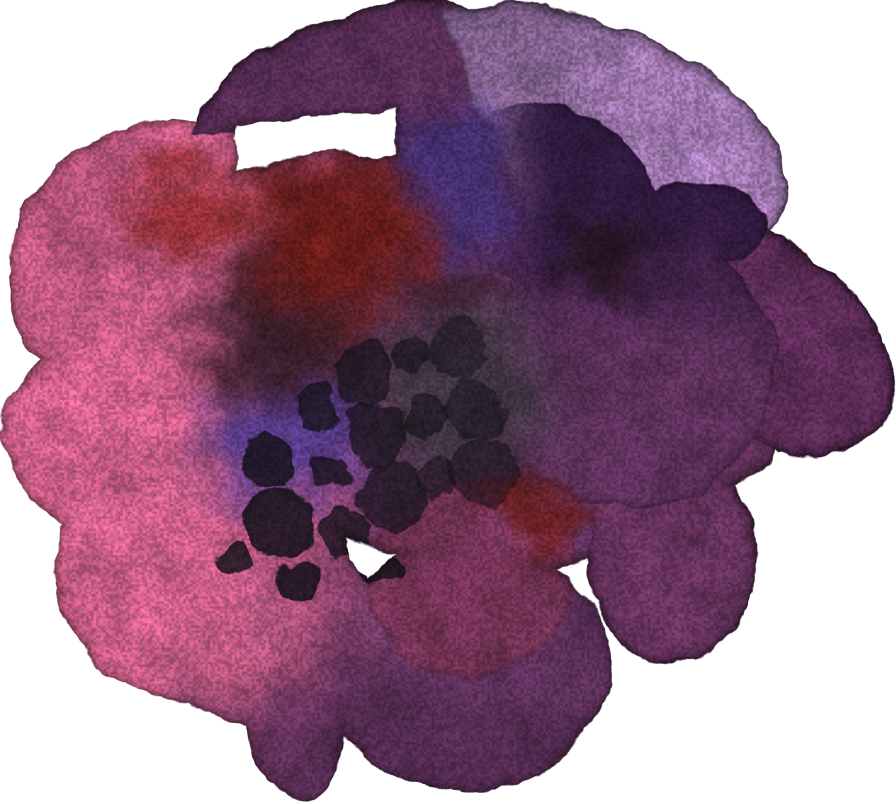
Reproduce this background procedurally as a Shadertoy shader.

```glsl
const vec2 CANVAS = vec2(7.68, 6.9);
const vec3 PINK = vec3(0.80, 0.37, 0.53);
const vec3 PLUM = vec3(0.37, 0.19, 0.36);
const vec3 LAVENDER = vec3(0.60, 0.45, 0.66);
const vec3 NIGHT = vec3(0.19, 0.10, 0.25);
const vec3 INDIGO = vec3(0.25, 0.18, 0.44);
const vec3 RUST = vec3(0.41, 0.11, 0.10);
const vec3 SOOT = vec3(0.13, 0.07, 0.10);
const vec3 SLATE = vec3(0.25, 0.21, 0.26);
const vec3 INK = vec3(0.10, 0.08, 0.12);

float hash(vec2 p) {
    vec3 q = fract(vec3(p.xyx) * 0.1031);
    q += dot(q, q.yzx + 33.33);
    return fract((q.x + q.y) * q.z);
}

float noise(vec2 p) {
    vec2 i = floor(p), f = fract(p);
    f = f * f * (3.0 - 2.0 * f);
    return mix(mix(hash(i), hash(i + vec2(1, 0)), f.x),
               mix(hash(i + vec2(0, 1)), hash(i + vec2(1, 1)), f.x), f.y);
}

float fbm(vec2 p) {
    float sum = 0.0, amp = 0.5;
    for (int i = 0; i < 5; i++) {
        sum += amp * noise(p);
        p = mat2(1.6, 1.2, -1.2, 1.6) * p + 7.3;
        amp *= 0.5;
    }
    return sum;
}

vec2 warp(vec2 p, float freq, float amount) {
    return p + amount * (vec2(fbm(p * freq), fbm(p * freq + 31.7)) - 0.48);
}

// Approximate signed distance to a turned ellipse
float ellipse(vec2 p, vec2 center, vec2 radii, float angle) {
    float c = cos(angle), s = sin(angle);
    vec2 q = mat2(c, -s, s, c) * (p - center);
    float k = length(q / radii);
    return k * (k - 1.0) / max(length(q / (radii * radii)), 0.001);
}

float box(vec2 p, vec2 center, vec2 halfSize, float slope) {
    vec2 q = p - center;
    q.y -= slope * q.x;
    q = abs(q) - halfSize;
    return length(max(q, 0.0)) + min(max(q.x, q.y), 0.0);
}

// Wet colour that spreads without an edge
vec3 soak(vec3 base, vec3 tint, vec2 p, vec2 center, vec2 radii, float strength) {
    float spread = 1.0 - smoothstep(0.35, 1.3, length((p - center) / radii));
    return mix(base, tint, spread * strength);
}

// Dried colour with a crisp, darker rim
vec3 glaze(vec3 base, vec3 tint, float d, float strength) {
    float rim = exp(-abs(d) * 35.0);
    return mix(base, tint * (1.0 - 0.35 * rim), smoothstep(0.012, -0.012, d) * strength);
}

void mainImage(out vec4 fragColor, in vec2 fragCoord) {
    vec2 p = fragCoord / iResolution.xy * CANVAS;
    float pixel = CANVAS.y / iResolution.y;
    vec2 e = warp(p, 3.5, 0.16);
    vec2 s = warp(p, 2.2, 0.75);

    // Petal outlines
    float topLeft = ellipse(e, vec2(3.10, 6.05), vec2(1.50, 0.75), 0.30);
    float topRight = ellipse(e, vec2(5.00, 5.78), vec2(1.82, 0.95), -0.36);
    float right = ellipse(e, vec2(6.50, 4.05), vec2(1.35, 0.80), -0.70);
    float lowRight = ellipse(e, vec2(5.75, 2.15), vec2(0.73, 0.95), 0.0);
    lowRight = min(lowRight, ellipse(e, vec2(5.60, 3.20), vec2(1.05, 0.60), 0.0));
    float left = ellipse(e, vec2(1.50, 4.55), vec2(1.42, 1.35), 0.0);
    left = min(left, ellipse(e, vec2(1.30, 3.15), vec2(1.28, 0.95), 0.0));
    left = min(left, ellipse(e, vec2(1.75, 2.00), vec2(1.27, 1.15), 0.0));
    float bottom = ellipse(e, vec2(2.50, 1.00), vec2(0.48, 0.97), 0.15);
    bottom = min(bottom, ellipse(e, vec2(2.30, 1.50), vec2(1.00, 0.88), 0.0));
    bottom = min(bottom, ellipse(e, vec2(4.00, 1.20), vec2(1.22, 1.08), 0.0));
    float heart = ellipse(e, vec2(4.30, 4.00), vec2(2.50, 2.00), 0.0);
    float shape = min(min(min(topLeft, topRight), min(right, lowRight)), min(min(left, bottom), heart));

    // Paper gap above the rust dome
    float dome = ellipse(e, vec2(2.82, 4.60), vec2(0.85, 1.02), 0.0);
    float gap = max(box(e, vec2(2.71, 5.70), vec2(0.66, 0.19), 0.12), -dome);
    gap = max(gap, 7.45 - e.x - e.y);
    shape = max(shape, -gap);

    // Broad washes and petals
    vec3 col = mix(PINK, PLUM, smoothstep(1.7, 3.9, s.x));
    col = soak(col, vec3(0.62, 0.28, 0.43), s, vec2(1.0, 5.0), vec2(1.0, 0.8), 0.6);
    col = soak(col, PLUM * 0.92, s, vec2(3.4, 0.4), vec2(2.3, 0.85), 0.9);
    col = glaze(col, PLUM * 0.95, max(topLeft, 5.75 - e.y), 1.0);
    float lightEdge = 3.75 + 0.4 * (6.9 - e.y) - e.x;
    vec3 lilac = mix(LAVENDER * 0.82, LAVENDER * 1.1, smoothstep(4.0, 6.6, s.x));
    col = glaze(col, lilac, max(topRight, lightEdge), 1.0);
    col = glaze(col, vec3(0.41, 0.20, 0.37), lowRight, 0.8);
    col = glaze(col, vec3(0.36, 0.17, 0.34), right, 1.0);
    float veil = ellipse(e, vec2(4.70, 5.20), vec2(0.95, 0.80), -0.4);
    veil = min(veil, ellipse(e, vec2(6.00, 4.98), vec2(0.55, 0.36), 0.0));
    veil = min(veil, ellipse(e, vec2(5.40, 3.75), vec2(1.25, 1.20), 0.0));
    col = glaze(col, mix(PLUM, NIGHT, smoothstep(3.7, 5.1, s.y)), veil, smoothstep(3.9, 4.8, p.x));

    // Bleeding centre
    col = soak(col, INDIGO, s, vec2(3.85, 5.4), vec2(0.55, 0.8), 0.85);
    col = soak(col, SOOT, s, vec2(5.2, 4.75), vec2(0.5, 0.4), 0.8);
    col = soak(col, INDIGO * 1.2, s, vec2(2.5, 3.1), vec2(0.85, 0.75), 0.9);
    col = soak(col, SLATE, s, vec2(3.95, 3.5), vec2(0.95, 0.95), 0.95);
    col = soak(col, RUST * 1.35, s, vec2(1.65, 5.05), vec2(0.6, 0.5), 0.75);
    col = soak(col, SOOT * 1.5, s, vec2(2.5, 4.1), vec2(0.85, 0.75), 0.95);
    col = soak(col, RUST, s, vec2(2.85, 4.85), vec2(0.88, 0.85), 1.0);
    col = soak(col, SOOT * 1.7, s, vec2(3.85, 4.45), vec2(0.6, 0.3), 0.6);
    col = glaze(col, vec3(0.49, 0.20, 0.32), ellipse(e, vec2(4.05, 1.95), vec2(0.92, 0.85), 0.5), 0.65);
    col = soak(col, RUST, s, vec2(4.6, 2.55), vec2(0.45, 0.28), 0.8);

    // Ink seeds along three curved rows
    vec2 q = warp(p, 5.0, 0.22);
    for (int k = 0; k < 15; k++) {
        float i = mod(float(k), 5.0), row = floor(float(k) / 5.0);
        vec2 center = vec2(2.3 + 0.41 * i + 0.12 * row, 2.95 + 0.5 * i - 0.065 * i * i - 0.53 * row);
        float size = mix(0.25, 0.16, mod(i, 2.0)) + 0.06 * (hash(vec2(i, row)) - 0.5);
        size -= 0.1 * step(1.5, row) * step(i, 0.5);
        col = glaze(col, INK, ellipse(q, center, size * vec2(1.0, 1.08), row), 0.88 - 0.08 * i);
    }
    col = glaze(col, INK, ellipse(q, vec2(2.0, 2.12), vec2(0.15, 0.13), 0.0), 0.85);
    col = glaze(col, INK, ellipse(q, vec2(3.25, 2.05), vec2(0.17, 0.12), 0.0), 0.85);

    // Pigment mottling, grain and pooled rim
    col *= 0.80 + 0.40 * fbm(p * 4.0 + 12.0);
    col *= 0.80 + 0.40 * noise(p * 48.0);
    col *= 1.0 - 0.45 * exp(-abs(shape) * 25.0);
    fragColor = vec4(mix(vec3(1.0), col, smoothstep(pixel, -pixel, shape)), 1.0);
}
```
